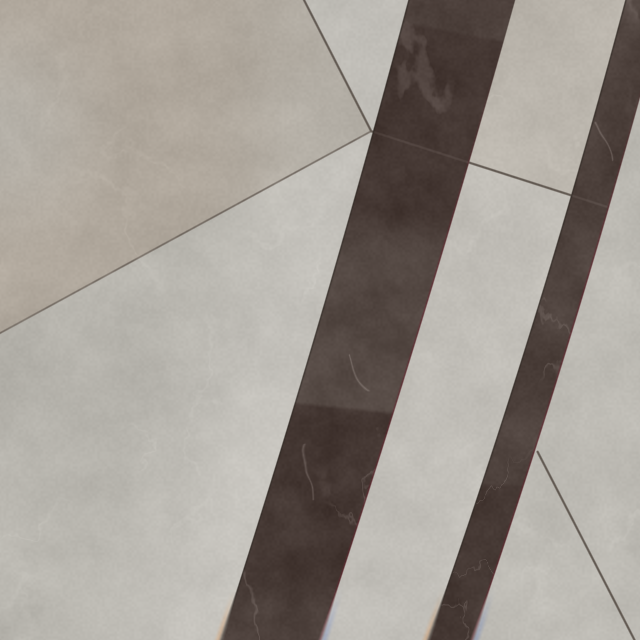
Give the GLSL for this texture, as a Shadertoy shader.

```glsl
// Pale marble floor slabs crossed by two slanted, slightly bowed dark stone bands.
// Bands are areas between quadratic edges, joints are segment distances,
// and layered value noise gives the mottling, veins and grain.

const vec3 TAN_STONE  = vec3(0.680, 0.647, 0.603);
const vec3 GREY_STONE = vec3(0.718, 0.708, 0.680);
const vec3 PALE_STONE = vec3(0.762, 0.752, 0.728);
const vec3 WARM_STONE = vec3(0.722, 0.698, 0.660);
const vec3 DARK_STONE = vec3(0.262, 0.211, 0.193);
const vec3 MID_STONE  = vec3(0.328, 0.283, 0.262);
const vec3 JOINT      = vec3(0.345, 0.310, 0.280);
const vec3 RED_FRINGE = vec3(0.40, 0.15, 0.19);
// Edge x = c.x + c.y * y + c.z * y * y
const vec3 WIDE_LEFT    = vec3(0.345, 0.323, -0.030);
const vec3 WIDE_RIGHT   = vec3(0.501, 0.331, -0.027);
const vec3 NARROW_LEFT  = vec3(0.669, 0.352, -0.044);
const vec3 NARROW_RIGHT = vec3(0.738, 0.343, -0.040);
const vec2 CORNER = vec2(0.580, 0.795);
const float JOINT_WIDTH = 0.0017;
const float MOTTLE = 0.075;
const float GRAIN = 0.022;

float hash(vec2 p) {
    vec3 q = fract(vec3(p.xyx) * 0.1031);
    q += dot(q, q.yzx + 33.33);
    return fract((q.x + q.y) * q.z);
}

float noise(vec2 p) {
    vec2 i = floor(p), f = fract(p);
    f = f * f * (3.0 - 2.0 * f);
    return mix(mix(hash(i), hash(i + vec2(1, 0)), f.x),
               mix(hash(i + vec2(0, 1)), hash(i + vec2(1, 1)), f.x), f.y);
}

float fbm(vec2 p) {
    float sum = 0.0, amp = 0.5;
    for (int i = 0; i < 5; i++) {
        sum += amp * noise(p);
        p = mat2(1.6, 1.2, -1.2, 1.6) * p + 7.3;
        amp *= 0.5;
    }
    return sum;
}

// Thin bright lines where warped noise crosses its middle value
float veins(vec2 p, float width) {
    vec2 warp = vec2(fbm(p * 1.7), fbm(p * 1.7 + 19.0));
    float ridge = abs(noise(p + 1.6 * warp) - 0.5);
    return (1.0 - smoothstep(0.0, width, ridge)) * smoothstep(0.4, 0.65, fbm(p * 0.8 + 41.0));
}

float segment(vec2 p, vec2 a, vec2 b) {
    vec2 d = b - a;
    return length(p - a - d * clamp(dot(p - a, d) / dot(d, d), 0.0, 1.0));
}

float stroke(float d, float width, float blur) {
    return 1.0 - smoothstep(width - blur, width + blur, d);
}

float edgeX(vec3 c, float y) { return c.x + y * (c.y + y * c.z); }

vec3 paleFloor(vec2 p, float cloud) {
    float wide = edgeX(WIDE_RIGHT, p.y);
    float narrow = edgeX(NARROW_RIGHT, p.y);
    float slabB = p.y - (0.479 + 0.543 * p.x);
    float slabA = (CORNER.x - p.x) - 0.52 * (p.y - CORNER.y);
    float upper = smoothstep(-0.002, 0.002, min(slabB, slabA));
    float toBand = edgeX(WIDE_LEFT, p.y) - p.x;
    vec3 lower = mix(PALE_STONE, GREY_STONE, smoothstep(0.02, 0.28, toBand + 0.12 * (cloud - 0.5)));
    vec3 tanSlab = mix(TAN_STONE, GREY_STONE, 0.65 * smoothstep(0.22, 0.0, length(p - vec2(0.0, 0.8))));
    tanSlab = mix(tanSlab, GREY_STONE, 0.6 * smoothstep(0.28, 0.56, p.x + 0.15 * (cloud - 0.5)));
    vec3 col = mix(lower, tanSlab, upper);
    float aboveC = smoothstep(-0.002, 0.002, p.y - (0.979 - 0.319 * p.x));
    vec3 strip = mix(PALE_STONE, WARM_STONE, 0.25 * p.y + 0.55 * aboveC);
    col = mix(col, strip, step(wide - 0.04, p.x));
    vec3 rightSlab = mix(GREY_STONE, PALE_STONE, 0.4 - 0.3 * p.y);
    return mix(col, rightSlab, step(narrow - 0.03, p.x));
}

vec3 darkBand(vec2 p, float cloud) {
    float level = p.y + 0.10 * (p.x - 0.54);
    float lift = smoothstep(0.358, 0.366, level) * (1.0 - smoothstep(0.60, 0.70, level));
    lift += 0.6 * smoothstep(0.942, 0.952, p.y + 0.19 * (p.x - 0.72));
    lift += 0.35 * smoothstep(0.12, 0.04, p.y);
    float narrow = step(edgeX(NARROW_LEFT, p.y) - 0.03, p.x);
    float narrowLift = mix(0.15, 0.55, smoothstep(0.238, 0.246, p.y));
    lift = mix(lift, narrowLift, narrow);
    vec3 col = mix(DARK_STONE, MID_STONE, clamp(lift + 0.8 * (cloud - 0.45), 0.0, 1.15));
    col += 0.10 * (fbm(p * 24.0 + 5.0) - 0.48);
    col += 0.075 * veins(p * vec2(11.0, 7.0), 0.035);
    float wobble = 0.016 * (noise(p * 34.0) - 0.5);
    vec2 q = p + vec2(wobble, 0.0);
    float crack = segment(q, vec2(0.477, 0.305), vec2(0.487, 0.220));
    crack = min(crack, segment(q, vec2(0.926, 0.808), vec2(0.958, 0.750)));
    crack = min(crack, segment(q, vec2(0.548, 0.445), vec2(0.572, 0.390)));
    return col + 0.13 * stroke(crack, 0.0012, 0.002);
}

void mainImage(out vec4 fragColor, in vec2 fragCoord) {
    vec2 p = fragCoord / iResolution.xy;
    float blur = max(0.0014, 0.8 / iResolution.y);
    float cloud = fbm(p * 5.0 + 3.0);
    vec3 col = paleFloor(p, cloud);
    col += MOTTLE * (cloud - 0.48) + 0.055 * (fbm(p * 21.0) - 0.48);
    col += 0.018 * veins(p * 9.0 + 2.0, 0.06);

    // Joints between the pale slabs
    float seam = segment(p, vec2(0.475, 1.0), CORNER);
    seam = min(seam, segment(p, vec2(0.840, 0.294), vec2(0.994, -0.005)));
    float crossSeam = segment(p, CORNER, vec2(0.948, 0.677));
    float longSeam = segment(p, vec2(-0.01, 0.474), CORNER);
    col = mix(col, JOINT, 0.9 * stroke(min(seam, crossSeam), JOINT_WIDTH, blur));
    col = mix(col, JOINT + 0.06, (0.65 + 0.25 * noise(p * 60.0)) * stroke(longSeam, JOINT_WIDTH * 0.8, blur));

    // Dark bands with a black left rim and a coloured right rim
    vec3 dark = darkBand(p, cloud);
    dark += 0.05 * stroke(crossSeam, JOINT_WIDTH, blur);
    float soft = blur + 0.004 * smoothstep(0.09, 0.0, p.y);
    for (int i = 0; i < 2; i++) {
        float left = 0.955 * (p.x - edgeX(i == 0 ? WIDE_LEFT : NARROW_LEFT, p.y));
        float right = 0.955 * (edgeX(i == 0 ? WIDE_RIGHT : NARROW_RIGHT, p.y) - p.x);
        float inside = smoothstep(-soft, soft, min(left, right));
        float bottom = smoothstep(0.09, 0.0, p.y);
        col += vec3(0.04, -0.07, -0.16) * bottom * stroke(abs(left + 0.004), 0.003, 0.005);
        col += vec3(-0.12, -0.08, 0.02) * bottom * stroke(abs(right + 0.005), 0.004, 0.005);
        vec3 band = mix(dark, vec3(0.17, 0.15, 0.13), 0.65 * stroke(abs(left), 0.002, 0.002));
        float red = 0.75 * smoothstep(1.0, 0.55, p.y);
        band = mix(band, RED_FRINGE, red * stroke(abs(right), 0.002, 0.0025));
        col = mix(col, band, inside);
    }

    col += GRAIN * (noise(p * 260.0) - 0.5);
    fragColor = vec4(clamp(col, 0.0, 1.0), 1.0);
}
```
